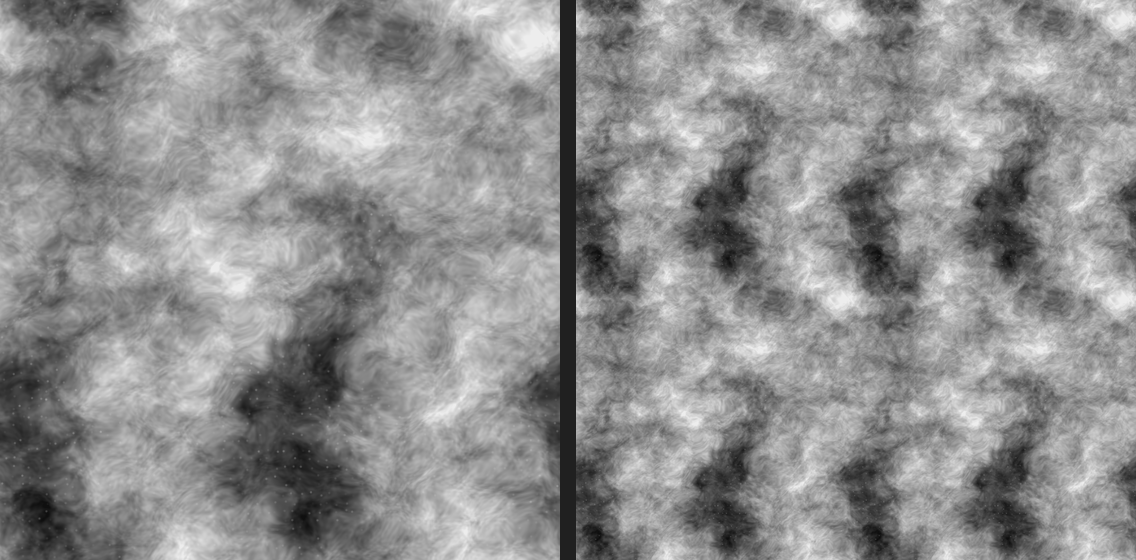
Left, the tile; right, the same tile 2 across and 2 down.
Write a Shadertoy shader that draws this texture.

```glsl
#define CLOUD_CELLS vec2(4.0, 5.0)
#define OCTAVES 6
#define GAIN 0.74
#define WARP 0.03
#define LIGHT_GRAY 0.622
#define CLOUD_CONTRAST 0.365
#define SHADOW_DEPTH 0.41
#define SHADOW_RAGGEDNESS 0.75
#define STREAK_CONTRAST 0.06
#define SPECK_CELLS 64.0
#define SPECK_RADIUS 0.22
#define SPECK_GLOW 0.24

const float TAU = 6.28319;

// Two random values in 0..1 for a lattice cell
vec2 hash2(vec2 cell, float seed) {
    uvec2 v = uvec2(cell) + uvec2(uint(seed) * 747u, uint(seed) * 391u);
    v = v * 1664525u + 1013904223u;
    v.x += v.y * 1664525u;
    v.y += v.x * 1664525u;
    v ^= v >> 16u;
    v.x += v.y * 1664525u;
    v.y += v.x * 1664525u;
    v ^= v >> 16u;
    return vec2(v & 65535u) / 65535.0;
}

float cornerSlope(vec2 cell, vec2 offset, vec2 cells, float seed) {
    vec2 gradient = hash2(mod(cell, cells), seed) * 2.0 - 1.0;
    return dot(gradient, offset);
}

// Gradient noise that wraps over the unit square
float wrapNoise(vec2 uv, vec2 cells, float seed) {
    vec2 p = uv * cells;
    vec2 i = floor(p);
    vec2 f = p - i;
    vec2 s = f * f * f * (f * (f * 6.0 - 15.0) + 10.0);
    vec2 e = vec2(1.0, 0.0);
    float low = mix(cornerSlope(i, f, cells, seed),
                    cornerSlope(i + e.xy, f - e.xy, cells, seed), s.x);
    float high = mix(cornerSlope(i + e.yx, f - e.yx, cells, seed),
                     cornerSlope(i + e.xx, f - e.xx, cells, seed), s.x);
    return mix(low, high, s.y);
}

float fractalNoise(vec2 uv, vec2 cells, int octaves, float seed) {
    float sum = 0.0;
    float weight = 1.0;
    for (int k = 0; k < octaves; k++) {
        sum += weight * wrapNoise(uv, cells, seed + float(k));
        cells *= 2.0;
        weight *= GAIN;
    }
    return sum;
}

// Broad dark patches: layered sines with ragged borders
float shadowMask(vec2 uv) {
    float band = cos(TAU * (uv.y - 0.22 + 0.06 * sin(TAU * uv.x)));
    float columns = cos(TAU * (2.0 * uv.x - 0.18 + 0.1 * sin(TAU * uv.y)));
    float ragged = fractalNoise(uv, vec2(4.0), 5, 31.0);
    float field = 0.5 * (band + columns) + SHADOW_RAGGEDNESS * ragged;
    return smoothstep(0.1, 1.15, field);
}

// Small soft dots, one per cell, kept clear of the cell borders
float specks(vec2 uv) {
    vec2 p = uv * SPECK_CELLS;
    vec2 cell = mod(floor(p), SPECK_CELLS);
    vec2 center = mix(vec2(0.24), vec2(0.76), hash2(cell, 61.0));
    float strength = hash2(cell, 67.0).x;
    float dist = length(fract(p) - center);
    return strength * strength * (1.0 - smoothstep(0.0, SPECK_RADIUS, dist));
}

void mainImage(out vec4 fragColor, in vec2 fragCoord) {
    vec2 uv = fragCoord / iResolution.xy;

    // Bend the clouds gently
    vec2 bend = vec2(fractalNoise(uv, vec2(5.0), 3, 11.0),
                     fractalNoise(uv, vec2(5.0), 3, 21.0));
    vec2 warped = uv + WARP * bend;
    float clouds = fractalNoise(warped, CLOUD_CELLS, OCTAVES, 1.0);

    // Faint diagonal brushing
    vec2 sheared = vec2(warped.x, warped.y - warped.x);
    float streaks = wrapNoise(sheared, vec2(14.0, 56.0), 41.0)
                  + wrapNoise(sheared, vec2(30.0, 110.0), 43.0);

    float shadow = shadowMask(warped);
    float gray = LIGHT_GRAY + CLOUD_CONTRAST * clouds * (1.0 - 0.35 * shadow);
    gray += STREAK_CONTRAST * streaks * (1.0 - shadow);
    gray -= SHADOW_DEPTH * shadow;
    gray += SPECK_GLOW * specks(uv) * mix(0.2, 1.0, shadow);

    fragColor = vec4(vec3(clamp(gray, 0.06, 0.93)), 1.0);
}
```
